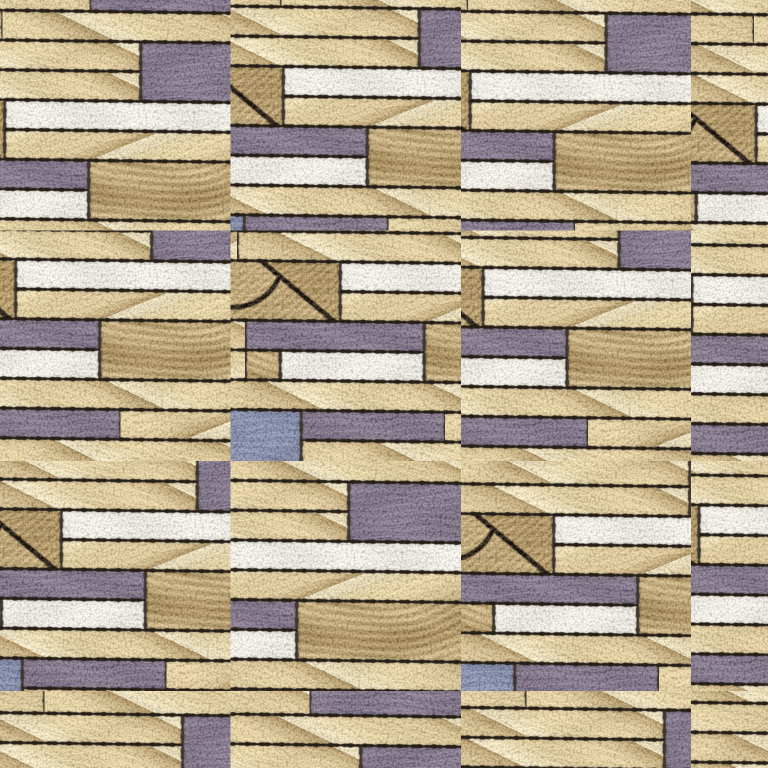
A Shadertoy shader for this texture:

```glsl
#define UNITS 768.0     // layout units across the canvas
#define PATCH 230.4     // side of one repeated patch
#define ROW 29.8        // height of one course of stone
#define SLOPE 0.013     // slight tilt of the courses
#define JOINT 1.35      // half width of the dark joints
#define GRAIN 0.055     // strength of the streaks
#define SPECKLE 0.24    // strength of the grit
#define SAMPLES 2       // antialiasing samples per axis

const int TAN = 0, WHITE = 1, PURPLE = 2, BROWN = 3, BLUE = 4, CRACKED = 5;

const vec3 SAND   = vec3(0.87, 0.80, 0.63);
const vec3 CREAM  = vec3(0.90, 0.86, 0.74);
const vec3 OCHRE  = vec3(0.64, 0.54, 0.36);
const vec3 CHALK  = vec3(0.91, 0.90, 0.87);
const vec3 MAUVE  = vec3(0.51, 0.47, 0.54);
const vec3 SLATE  = vec3(0.52, 0.55, 0.66);
const vec3 MORTAR = vec3(0.15, 0.12, 0.09);

struct Stone { vec4 box; int kind; };   // box: left, top, right, bottom

vec2 hash2(vec2 p) {
    p = vec2(dot(p, vec2(127.1, 311.7)), dot(p, vec2(269.5, 183.3)));
    return fract(sin(p) * 43758.5);
}

// Distance to the nearest scattered cell point
float cellular(vec2 p) {
    vec2 cell = floor(p), f = fract(p);
    float nearest = 2.0;
    for (int j = -1; j <= 1; j++)
        for (int i = -1; i <= 1; i++) {
            vec2 g = vec2(i, j);
            nearest = min(nearest, length(g + hash2(cell + g) - f));
        }
    return nearest;
}

// Wavy streaks along a stone
float streaks(vec2 p) {
    float warp = 2.0 * sin(p.x * 0.035 + p.y * 0.05) + sin(p.x * 0.09 - p.y * 0.13);
    return 0.5 * sin(p.y * 0.75 + warp)
         + 0.3 * sin(p.y * 1.7 + p.x * 0.11 + 2.0 * warp)
         + 0.2 * sin(p.x * 0.3 + p.y * 2.3 - warp);
}

// Replace the current stone where p lies inside the given span of courses
void lay(inout Stone s, vec2 p, float left, float right, float row, float rows, int kind) {
    vec4 box = vec4(left, row * ROW, right, (row + rows) * ROW);
    if (all(greaterThanEqual(p, box.xy)) && all(lessThan(p, box.zw))) s = Stone(box, kind);
}

// Layout of the wall, courses counted from the top
Stone findStone(vec2 p) {
    float row = floor(p.y / ROW);
    Stone s = Stone(vec4(-300.0, row * ROW, 500.0, (row + 1.0) * ROW), TAN);
    lay(s, p, 109.0, 500.0, 0.0, 1.0, PURPLE);
    lay(s, p, -79.0, 22.0, 1.0, 1.0, TAN);
    lay(s, p, -79.0, 160.0, 2.0, 1.0, TAN);
    lay(s, p, -79.0, 160.0, 3.0, 1.0, TAN);
    lay(s, p, 160.0, 500.0, 2.0, 2.0, PURPLE);
    lay(s, p, -300.0, 24.0, 4.0, 2.0, CRACKED);
    lay(s, p, 24.0, 500.0, 4.0, 1.0, WHITE);
    lay(s, p, 24.0, 500.0, 5.0, 1.0, TAN);
    lay(s, p, -71.0, 108.0, 6.0, 1.0, PURPLE);
    lay(s, p, -71.0, -36.0, 7.0, 1.0, BROWN);
    lay(s, p, -36.0, 108.0, 7.0, 1.0, WHITE);
    lay(s, p, 108.0, 500.0, 6.0, 2.0, BROWN);
    lay(s, p, -300.0, -15.0, 9.0, 2.0, BLUE);
    lay(s, p, -15.0, 129.0, 9.0, 1.0, PURPLE);
    lay(s, p, -15.0, 500.0, 10.0, 1.0, TAN);
    return s;
}

vec3 stoneColor(Stone s, vec2 p) {
    vec2 seed = hash2(s.box.xy + 7.0), local = p - s.box.xy;
    float grain = streaks(p + 40.0 * seed);
    vec3 col = CHALK;
    if (s.kind == TAN) {
        // Slanted bands that deepen up to a sharp edge
        float lean = seed.x < 0.3 ? -2.4 : 2.1;
        float band = fract((p.x - lean * local.y) / 165.0 + seed.y);
        col = mix(mix(CREAM, SAND, smoothstep(0.0, 0.35, band)), OCHRE, 0.85 * pow(band, 6.0));
        grain = mix(grain, streaks(vec2(p.x, p.y - 0.4 * p.x / sign(lean))), 0.6);
    } else if (s.kind == PURPLE) {
        col = MAUVE;
    } else if (s.kind == BLUE) {
        col = SLATE;
    } else if (s.kind == BROWN) {
        // Bowed growth rings
        float ring = length((local - vec2(70.0, -45.0)) * vec2(0.55, 1.0));
        grain = 1.1 * sin(ring * 0.8 + 1.5 * sin(p.x * 0.05)) + 0.5 * grain;
        col = mix(OCHRE, SAND, 0.3 + 0.2 * sin(ring * 0.13));
    } else if (s.kind == CRACKED) {
        // A straight crack with an arc running into it
        float side = (p.y - s.box.y) - 0.82 * (p.x + 55.0);
        float arc = abs(length(p - vec2(-85.0, s.box.y - 6.0)) - 53.0);
        float crack = min(abs(side) * 0.77, side > 0.0 ? arc : 9.0);
        grain += 0.8 * sin(p.x * 0.6 + p.y * 0.75);
        col = mix(OCHRE, SAND, side > 0.0 ? 0.4 : 0.2);
        col = mix(MORTAR, col, smoothstep(1.0, 3.8, crack));
    }
    return col + GRAIN * grain * (s.kind == WHITE ? 0.5 : 1.0);
}

vec3 wall(vec2 p) {
    // Each patch shows its own crop of the same wall
    vec2 id = floor(p / PATCH);
    vec2 shift = mix(vec2(-46.0, -90.0), vec2(89.0, 0.0), hash2(id + 3.0));
    vec2 q = p - id * PATCH - shift;
    q.y += 3.0 - SLOPE * q.x;

    Stone s = findStone(q);
    vec3 col = stoneColor(s, q);
    col += SPECKLE * (0.46 - cellular(q / 2.4)) + 0.02 * sin(q.x * 0.06 + 2.0 * sin(q.y * 0.08));

    // Worn joints, darker along the courses than across them
    vec2 gap = min(q - s.box.xy, s.box.zw - q);
    gap += 0.35 * sin(q.yx * 0.37) + 0.25 * sin(q.yx * 0.91);
    float across = smoothstep(JOINT - 0.6, JOINT + 1.0, gap.x);
    float along = smoothstep(JOINT - 0.6, JOINT + 1.0, gap.y);
    col *= 0.88 + 0.12 * smoothstep(0.0, 5.0, min(gap.x, gap.y));
    return mix(MORTAR, mix(MORTAR + 0.1, col, across), along);
}

void mainImage(out vec4 fragColor, in vec2 fragCoord) {
    vec3 sum = vec3(0.0);
    for (int j = 0; j < SAMPLES; j++)
        for (int i = 0; i < SAMPLES; i++) {
            vec2 uv = (fragCoord - 0.5 + (vec2(i, j) + 0.5) / float(SAMPLES)) / iResolution.xy;
            sum += clamp(wall(vec2(uv.x, 1.0 - uv.y) * UNITS), 0.0, 1.0);
        }
    fragColor = vec4(sum / float(SAMPLES * SAMPLES), 1.0);
}
```
